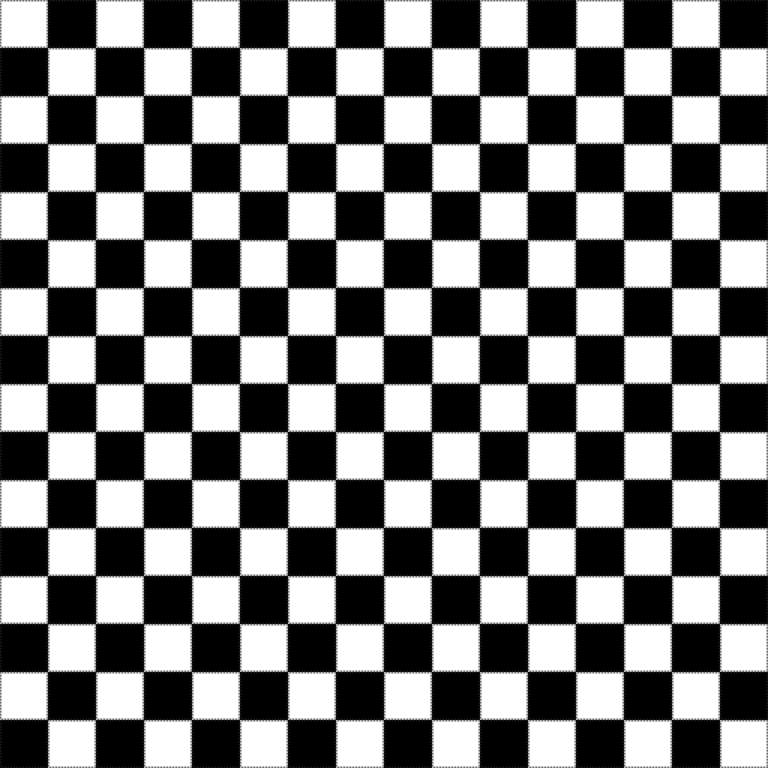
Give the GLSL for this pattern, as a three.js fragment shader.

```glsl
// Black and white checkerboard with fine, dotted grey rims around the white squares.
varying vec2 vUv;

const float CELLS = 16.0;          // squares across and down, even so that it tiles
const float RIM = 1.0 / 32.0;      // rim width, in squares
const float SOFT = 0.3 * RIM;      // half width of a softened edge
const float DOTS = 16.0;           // rim dots along one side of a square
const float TAU = 6.28319;

const vec3 BLACK = vec3(0.0);
const vec3 WHITE = vec3(1.0);
const vec3 RIM_DARK = vec3(0.39);
const vec3 RIM_LIGHT = vec3(0.78);
const vec3 HALO = vec3(0.12);

// Signed distance to the nearest square border: negative inside white squares.
float checkerDistance(vec2 grid) {
  vec2 cell = floor(grid);
  vec2 local = abs(fract(grid) - 0.5);
  float depth = 0.5 - max(local.x, local.y);
  float isWhite = mod(cell.x + cell.y, 2.0);
  return depth * (1.0 - 2.0 * isWhite);
}

// Wave from 0 to 1 that runs along the nearest border.
float borderDots(vec2 grid, float count) {
  vec2 local = abs(fract(grid) - 0.5);
  float along = local.x > local.y ? fract(grid.y) : fract(grid.x);
  return 0.5 + 0.5 * sin(TAU * count * along);
}

// Soft step from 0 to 1 as the distance passes the edge.
float softStep(float edge, float dist, float softness) {
  return smoothstep(edge - softness, edge + softness, dist);
}

void main() {
  vec2 grid = vUv * CELLS;
  float dist = checkerDistance(grid);
  float dots = borderDots(grid, DOTS);

  // Layers from the white centre outwards
  vec3 color = WHITE;
  color = mix(color, mix(RIM_DARK, RIM_LIGHT, dots), softStep(-RIM, dist, SOFT));
  color = mix(color, HALO * (1.0 - dots), softStep(0.0, dist, SOFT));
  color = mix(color, BLACK, softStep(RIM, dist, SOFT));

  gl_FragColor = vec4(color, 1.0);
}
```
